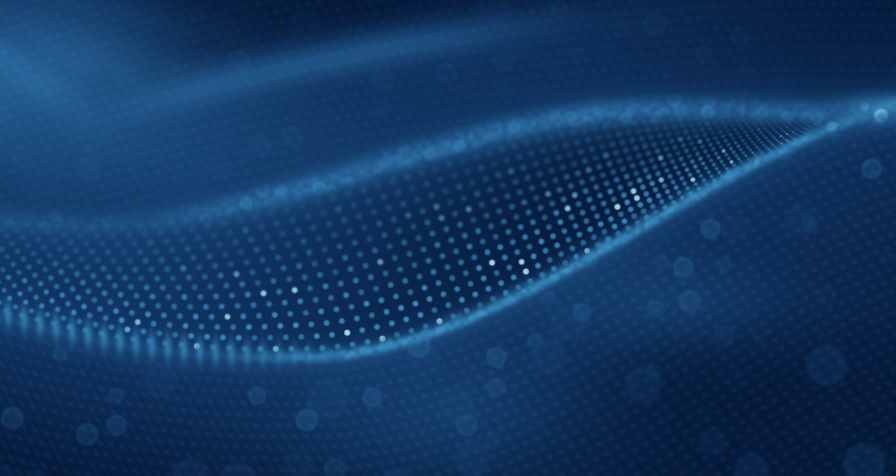
A WebGL 1 fragment shader for this background:

```glsl
precision highp float;
uniform vec2 u_resolution;

#define ROWS 14.0
#define COLUMNS 56.0
#define LEAN 5.0
#define DOT_RADIUS 0.0058
#define SPARKLE_RATE 0.06
#define DEEP vec3(0.022, 0.105, 0.235)
#define NAVY vec3(0.06, 0.195, 0.37)
#define STEEL vec3(0.10, 0.29, 0.49)
#define AZURE vec3(0.17, 0.42, 0.63)
#define CYAN vec3(0.23, 0.57, 0.77)
#define ICE vec3(0.72, 0.93, 0.98)

float hash(vec2 p) {
  p = fract(p * vec2(0.1031, 0.1137));
  p += dot(p, p.yx + 33.33);
  return fract((p.x + p.y) * p.x * 97.3);
}

float noise(vec2 p) {
  vec2 i = floor(p), f = fract(p);
  f = f * f * (3.0 - 2.0 * f);
  float low = mix(hash(i), hash(i + vec2(1, 0)), f.x);
  float high = mix(hash(i + vec2(0, 1)), hash(i + vec2(1, 1)), f.x);
  return mix(low, high, f.y);
}

float bell(float x, float width) { return exp(-x * x / (width * width)); }

float blob(vec2 p, vec2 center, vec2 size) {
  vec2 q = (p - center) / size;
  return exp(-dot(q, q));
}

// Tints towards a light without overshooting its colour
vec3 tint(vec3 base, vec3 light, float amount) {
  return mix(base, light, clamp(amount, 0.0, 1.0));
}

// Wave crests, as heights over the canvas width
float lowerCrest(float x) {
  float left = max(0.0, 1.0 - x / 0.31);
  return 0.255 + 0.555 * smoothstep(0.34, 1.1, x) + 0.088 * left * left;
}
float upperCrest(float x) {
  return 0.53 + 0.24 * smoothstep(0.1, 0.74, x) + 0.01 * bell(x, 0.06) - 0.01 * smoothstep(0.8, 0.96, x);
}
float farCrest(float x) { return 0.69 + 0.62 * x - 0.33 * x * x; }

// Scattered discs with a faint rim
float bokeh(vec2 p, float cell, float radius, float blur, float density) {
  float sum = 0.0;
  vec2 base = floor(p / cell);
  for (int j = -1; j <= 1; j++) {
    for (int i = -1; i <= 1; i++) {
      vec2 id = base + vec2(float(i), float(j));
      float pick = hash(id + 7.0), tone = hash(id + 51.0);
      vec2 jitter = vec2(hash(id + 13.0), hash(id + 29.0)) - 0.5;
      float r = radius * (0.7 + 0.6 * tone);
      float d = length(p - (id + 0.5 + 0.8 * jitter) * cell);
      float disc = 1.0 - smoothstep(r - blur, r + blur, d);
      sum += step(pick, density) * (0.35 + 0.65 * tone) * (0.7 * disc + 0.3 * bell(d - r * 0.85, blur));
    }
  }
  return sum;
}

// Dim out-of-focus lattice, centred on zero
float lattice(vec2 q, float cell) {
  vec2 f = fract(q / cell) - 0.5;
  return exp(-dot(f, f) * 14.0) - 0.22;
}

void main() {
  vec2 uv = gl_FragCoord.xy / u_resolution;
  float aspect = u_resolution.x / u_resolution.y;
  float pixel = 1.0 / u_resolution.y;
  float x = uv.x;
  vec2 p = vec2(x * aspect, uv.y);

  // Signed distances to the crests
  float low = lowerCrest(x), high = upperCrest(x), delta = 0.004;
  float lowSlope = (lowerCrest(x + delta) - low) / (delta * aspect);
  float highSlope = (upperCrest(x + delta) - high) / (delta * aspect);
  float lowDist = (uv.y - low) / sqrt(1.0 + lowSlope * lowSlope);
  float highDist = (uv.y - high) / sqrt(1.0 + highSlope * highSlope);
  float farDist = uv.y - farCrest(x);
  float below = 1.0 - smoothstep(-0.006, 0.006, lowDist);
  float above = smoothstep(-0.015, 0.015, highDist) * (1.0 - below);
  float sheet = (1.0 - below) * (1.0 - above);

  // Far slope, top-left haze and soft rays
  vec3 back = mix(NAVY, DEEP, smoothstep(0.0, 0.1, farDist) * smoothstep(0.05, 0.25, x));
  back = tint(back, DEEP, 0.9 * blob(uv, vec2(1.0, 1.0), vec2(0.3, 0.22)));
  back = tint(back, STEEL, 0.75 * blob(uv, vec2(0.12, 0.68), vec2(0.26, 0.15)));
  float ray = noise(vec2(atan(uv.y - 1.08, x + 0.12) * 8.0, 2.0));
  back = tint(back, AZURE, blob(uv, vec2(0.0, 0.85), vec2(0.2, 0.14)) * (0.65 + 0.3 * ray));
  float farLight = smoothstep(0.04, 0.25, x) * (1.0 - smoothstep(0.4, 0.7, x));
  back = tint(back, AZURE, 0.55 * farLight * bell(farDist, 0.035));
  back += AZURE * 0.06 * lattice(vec2(p.x + 0.6 * farDist, farDist), 0.023);

  // Near slope under the sheet
  vec3 front = mix(DEEP, NAVY, smoothstep(-0.36, -0.02, lowDist) * 0.95);
  front = tint(front, STEEL, 0.6 * blob(uv, vec2(0.5, 0.13), vec2(0.17, 0.17)));
  front = tint(front, STEEL, 0.6 * blob(uv, vec2(0.75, 0.37), vec2(0.16, 0.1)));
  front = tint(front, NAVY, 0.5 * blob(uv, vec2(0.95, 0.5), vec2(0.15, 0.2)));
  front += AZURE * 0.1 * lattice(vec2(p.x + 0.6 * lowDist, lowDist), 0.023);

  // Sheet shading and its perspective grid of dots
  vec3 inner = mix(NAVY * 1.05, DEEP, smoothstep(0.1, 0.75, x));
  float gap = max(high - low, 0.004);
  float v = clamp((uv.y - low) / gap, 0.0, 1.0);
  inner = tint(inner, STEEL, 0.5 * bell(v - 1.0, 0.3) * (1.0 - 0.6 * x));
  vec2 grid = vec2(COLUMNS * x + 30.0 * pow(x, 5.0) + LEAN * v, ROWS * v);
  vec2 id = floor(grid), f = fract(grid) - 0.5;
  float dv = f.y / ROWS;
  float density = (COLUMNS + 150.0 * pow(x, 4.0)) / aspect;
  float dx = (f.x - LEAN * dv) / density;
  float dy = dv * gap + dx * mix(lowSlope, highSlope, v);
  float blur = max(pixel, 0.0028 + 0.006 * v * v);
  float radius = min(DOT_RADIUS, 0.34 * min(1.0 / density, gap / ROWS));
  float dotMask = 1.0 - smoothstep(radius - blur, radius + blur, length(vec2(dx, dy)));
  float sparkle = step(hash(id + 3.0), SPARKLE_RATE) * smoothstep(0.03, 0.25, x) * (1.0 - v);
  float strength = mix(0.9, 0.25, smoothstep(0.1, 0.9, v)) * (0.7 + 0.4 * hash(id));
  inner = tint(inner, mix(CYAN, ICE, sparkle), dotMask * (strength + 0.4 * sparkle));

  vec3 color = back * above + front * below + inner * sheet;

  // Glowing crests, with streaked columns at the left
  float leftFade = smoothstep(0.22, 0.42, x);
  float grain = 0.7 + 0.6 * noise(p * 100.0);
  color = tint(color, STEEL, 0.5 * bell(lowDist + 0.012, 0.04));
  color = tint(color, CYAN, bell(lowDist + 0.005, 0.012) * grain * mix(0.12, 0.8, leftFade));
  float streak = bell(fract(COLUMNS * x + 30.0 * pow(x, 5.0)) - 0.5, 0.25);
  color = tint(color, CYAN, streak * bell(lowDist - 0.002, 0.026) * 0.65 * (1.0 - leftFade));
  float highLight = mix(0.35, 1.0, smoothstep(0.12, 0.35, x)) * (1.0 - 0.3 * smoothstep(0.65, 0.95, x));
  color = tint(color, STEEL, 0.5 * highLight * bell(highDist, 0.042));
  color = tint(color, AZURE, bell(highDist, 0.023) * highLight * grain * 0.85);
  color = tint(color, CYAN, 0.5 * blob(uv, vec2(0.99, 0.78), vec2(0.05, 0.022)));

  // Bokeh: beads on the crests, then larger loose discs
  float beads = bokeh(p, 0.034, 0.011, 0.004, 0.6);
  color = tint(color, CYAN, beads * 0.5 * (bell(highDist, 0.02) * highLight + bell(lowDist, 0.014) * leftFade));
  color = tint(color, ICE, beads * 0.5 * bell(lowDist, 0.018) * smoothstep(0.9, 0.97, x));
  float loose = bokeh(p + 3.0, 0.085, 0.019, 0.004, 0.34);
  color = tint(color, AZURE, loose * (0.55 * below * bell(lowDist, 0.24) + 0.1 * above));
  color = tint(color, STEEL, 0.35 * bokeh(p + 9.0, 0.16, 0.036, 0.008, 0.4) * (below + 0.4 * above));

  gl_FragColor = vec4(clamp(color, 0.0, 1.0), 1.0);
}
```
